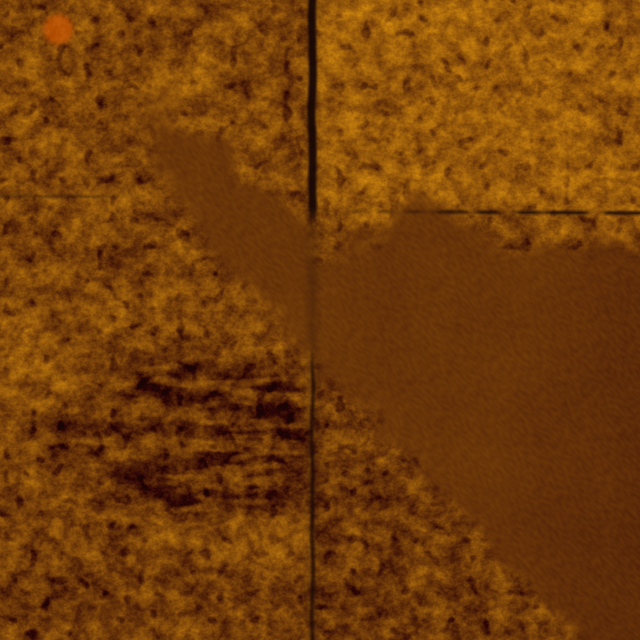
Write a Shadertoy shader that draws this texture.

```glsl
// Weathered amber stone slabs with dark joints, a streaked scuff and a smooth diagonal shadow.

const float SEAM_X = 0.488;
const float SEAM_Y = 0.670;
const float MOTTLE = 0.34;          // contrast of the rough stone
const float GRAIN = 0.055;          // contrast inside the smooth shadow
const float SHADOW_TONE = 0.405;
const vec2 SCUFF_POS = vec2(0.325, 0.315);
const vec2 SCUFF_SIZE = vec2(0.23, 0.145);
const vec2 SPOT_POS = vec2(0.091, 0.954);
const float SPOT_RADIUS = 0.025;
const vec3 SPOT_COLOR = vec3(0.76, 0.34, 0.02);
const vec3 JOINT_COLOR = vec3(0.09, 0.025, 0.02);

vec2 gradient(vec2 cell) {
    vec3 h = fract(vec3(cell.xyx) * vec3(0.1031, 0.1030, 0.0973));
    h += dot(h, h.yzx + 33.33);
    float angle = 6.2832 * fract((h.x + h.y) * h.z);
    return vec2(cos(angle), sin(angle));
}

float noise(vec2 p) {
    vec2 i = floor(p), f = p - i;
    vec2 w = f * f * f * (f * (f * 6.0 - 15.0) + 10.0);
    vec2 e = vec2(0.0, 1.0);
    float low = mix(dot(gradient(i), f), dot(gradient(i + e.yx), f - e.yx), w.x);
    float high = mix(dot(gradient(i + e.xy), f - e.xy), dot(gradient(i + 1.0), f - 1.0), w.x);
    return mix(low, high, w.y);
}

float fbm(vec2 p) {
    float sum = 0.0, amp = 0.6;
    for (int i = 0; i < 4; i++) {
        sum += amp * noise(p);
        p = mat2(1.6, 1.2, -1.2, 1.6) * p + 17.3;
        amp *= 0.72;
    }
    return sum;
}

float glow(vec2 p, vec2 centre, vec2 size) {
    vec2 d = (p - centre) / size;
    return exp(-dot(d, d));
}

float band(float d, float halfWidth, float soft) {
    return 1.0 - smoothstep(halfWidth - soft, halfWidth + soft, abs(d));
}

// Diagonal veil that widens towards the lower right
float shadowMask(vec2 p) {
    vec2 q = p + 0.045 * vec2(noise(p * 13.0), noise(p * 13.0 + 40.0));
    float top = max(0.785 - 0.95 * (q.x - 0.33), 0.615 + 0.065 * glow(q, vec2(0.67, q.y), vec2(0.07, 1.0)));
    float bottom = 0.70 - 1.08 * (q.x - 0.25);
    float mask = smoothstep(-0.025, 0.03, top - q.y) * smoothstep(-0.035, 0.035, q.y - bottom);
    return mask * smoothstep(0.20, 0.29, q.x);
}

// Mean brightness of each slab with its broad light patches
float slabTone(vec2 p) {
    float right = smoothstep(SEAM_X - 0.004, SEAM_X + 0.004, p.x);
    float upper = smoothstep(0.56, 0.74, p.y);
    float tone = mix(mix(0.46, 0.49, upper), mix(0.425, 0.595, upper), right);
    tone += 0.12 * glow(p, vec2(0.285, 0.865), vec2(0.07, 0.04));
    tone += 0.08 * glow(p, vec2(0.05, 0.45), vec2(0.08, 0.13));
    tone += 0.06 * glow(p, vec2(0.28, 0.52), vec2(0.13, 0.04));
    tone += 0.10 * glow(p, vec2(0.36, 0.165), vec2(0.13, 0.025)) * (1.0 - right);
    tone -= 0.05 * glow(p, vec2(0.20, 0.93), vec2(0.04, 0.10));
    tone -= 0.04 * glow(p, vec2(0.12, 0.08), vec2(0.22, 0.06));
    return tone;
}

// Horizontal dark streaks left of the vertical joint
float scuff(vec2 p) {
    vec2 d = (p - SCUFF_POS) / SCUFF_SIZE;
    float area = 1.0 - smoothstep(0.55, 1.15, length(d) + 0.5 * noise(p * 15.0));
    area *= 1.0 - smoothstep(SEAM_X - 0.02, SEAM_X, p.x);
    float streak = noise(p * vec2(7.0, 38.0)) + 0.6 * noise(p * vec2(20.0, 95.0) + 9.0);
    float lightPatch = glow(p, vec2(0.25, 0.305), vec2(0.06, 0.03));
    return area * smoothstep(-0.35, 0.35, streak + 0.08) * (1.0 - lightPatch);
}

float joints(vec2 p, float px) {
    float wobble = 0.004 * noise(vec2(p.y * 14.0, 3.0));
    float upper = smoothstep(0.635, 0.68, p.y);
    float lower = 1.0 - smoothstep(0.40, 0.49, p.y);
    float soft = 0.0025 + px;
    float vertical = band(p.x - SEAM_X - wobble, mix(0.0035, 0.0065, upper), soft);
    vertical *= max(0.95 * upper, 0.75 * lower);
    vertical = max(vertical, 0.22 * band(p.x - SEAM_X, 0.008, 0.012));
    float broken = smoothstep(-0.3, 0.2, noise(vec2(p.x * 22.0, 8.0)) + 0.9 * (p.x - 0.68));
    float rightJoint = band(p.y - SEAM_Y + 0.006 * (p.x - 0.5), 0.0025, soft);
    rightJoint *= smoothstep(0.49, 0.54, p.x) * broken * mix(0.5, 0.9, smoothstep(0.6, 0.8, p.x));
    float leftJoint = 0.35 * band(p.y - 0.693, 0.002, soft) * (1.0 - smoothstep(0.12, 0.26, p.x));
    return max(vertical, max(rightJoint, leftJoint));
}

// Brown to gold ramp addressed by its red value
vec3 amber(float tone) {
    return vec3(tone, max(0.8 * tone - 0.122, 0.02), 0.012 + 0.05 * tone);
}

void mainImage(out vec4 fragColor, in vec2 fragCoord) {
    vec2 p = fragCoord / iResolution.xy;
    float px = 1.0 / iResolution.y;

    // Rough stone
    float rough = fbm(p * vec2(30.0, 34.0)) + 0.3 * noise(p * 11.0 + 5.0);
    float tone = slabTone(p) + MOTTLE * rough;
    tone -= 0.16 * smoothstep(0.18, 0.5, noise(p * 48.0 + 71.0));
    tone -= 0.23 * scuff(p);

    // Smooth shadow with fine slanted grain
    vec2 slant = vec2(p.x + p.y, p.y - p.x);
    float grain = noise(slant * vec2(130.0, 65.0)) + 0.5 * noise(p * 9.0);
    float veil = SHADOW_TONE + GRAIN * grain - 0.05 * smoothstep(0.75, 1.05, p.x + 0.2 * (0.4 - p.y));
    tone = mix(tone, veil, 0.93 * shadowMask(p));

    vec3 color = amber(clamp(tone, 0.10, 0.88));
    color = mix(color, JOINT_COLOR, joints(p, px));

    // Orange spot
    float spot = 1.0 - smoothstep(SPOT_RADIUS - 0.009, SPOT_RADIUS + 0.005, length(p - SPOT_POS));
    color = mix(color, SPOT_COLOR + 0.06 * rough, 0.85 * spot);
    fragColor = vec4(color, 1.0);
}
```
